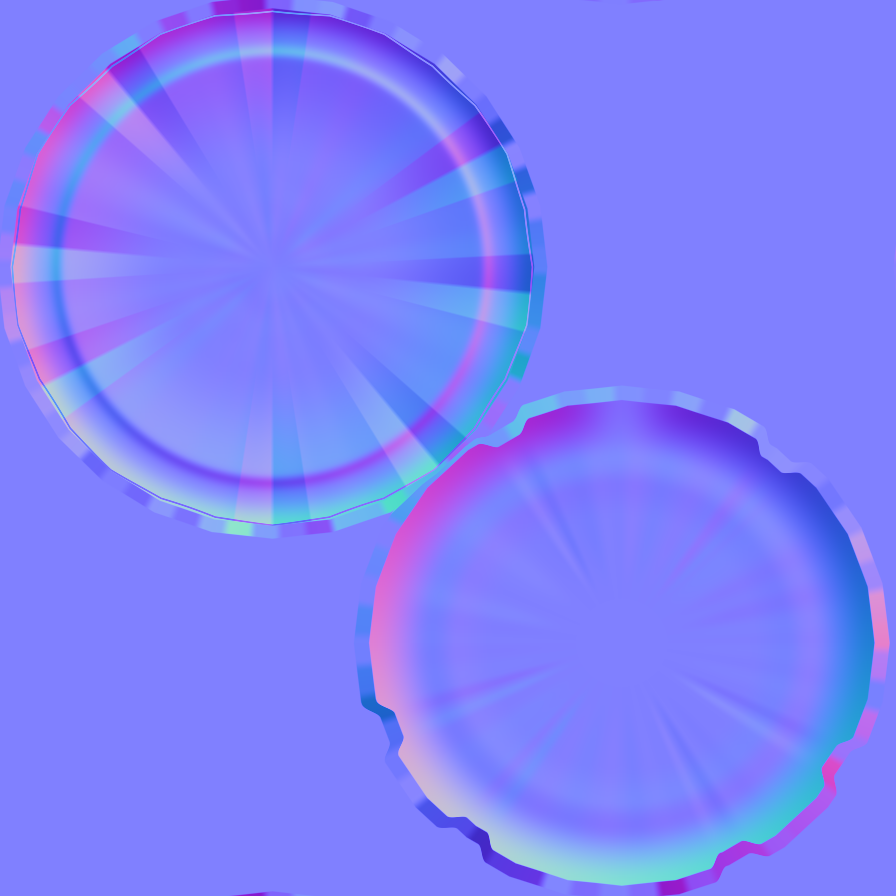
Reproduce this texture map procedurally as a WebGL 2 fragment shader.

```glsl
#version 300 es
precision highp float;
// Tangent-space normal map of two pressed caps on a flat, tiling ground.
// Each cap is a faceted disc: a radial slope profile, valley folds at set
// angles, faint noise rays, and a narrow rim of randomly tilted segments.

uniform vec2 u_resolution;
out vec4 fragColor;

const float TAU = 6.2831853;

float hash(float n) { return fract(sin(n * 91.35) * 4375.85); }

vec2 gradient(vec2 cell) {
    float angle = TAU * hash(dot(cell, vec2(1.0, 57.3)));
    return vec2(cos(angle), sin(angle));
}

float gradientNoise(vec2 p) {
    vec2 i = floor(p), f = fract(p), u = f * f * (3.0 - 2.0 * f);
    vec2 e = vec2(1.0, 0.0);
    return mix(mix(dot(gradient(i), f), dot(gradient(i + e), f - e), u.x),
               mix(dot(gradient(i + e.yx), f - e.yx), dot(gradient(i + 1.0), f - 1.0), u.x), u.y);
}

// Signed distance between two angles, both in turns
float turnDelta(float a, float b) { return fract(a - b + 0.5) - 0.5; }

// Offset to a centre on the repeating tile
vec2 tileOffset(vec2 uv, vec2 centre) { return fract(uv - centre + 0.5) - 0.5; }

// Radius measured against a regular polygon with 28 sides
float facetRadius(float r, float turn) {
    return r * cos((fract(turn * 28.0) - 0.5) * TAU / 28.0) * 1.003;
}

// Random value per rim segment, with short blends between neighbours
float rimSegments(float turn, float count, float seed) {
    float x = fract(turn) * count, i = floor(x);
    return mix(hash(i + seed), hash(mod(i + 1.0, count) + seed),
               smoothstep(0.55, 0.95, fract(x)));
}

// Two flat flanks leaning towards a crease
float valley(float x, float width) {
    return -clamp(x / 0.0015, -1.0, 1.0) * smoothstep(width, width - 0.002, abs(x));
}

// Inward and tangential tilt to a clamped xy normal
vec2 tilt(vec2 dir, float inward, float tangential) {
    vec2 n = -dir * inward + vec2(-dir.y, dir.x) * tangential;
    return n * min(1.0, 0.94 / max(length(n), 0.001));
}

// Cap with a raised ring and eight wide folds: xy normal, distance to rim
vec3 ringedCap(vec2 p, float px) {
    float r = length(p), turn = atan(p.y, p.x) / TAU;
    vec2 dir = p / max(r, 0.0001);
    float d = facetRadius(length(p * vec2(0.994, 1.006)), turn) - 0.2895;

    float inward = 0.72 * smoothstep(0.247, 0.289, r)
                 - 0.40 * exp(-pow((r - 0.241) / 0.008, 2.0))
                 + 0.27 * smoothstep(0.11, 0.232, r) * smoothstep(0.242, 0.230, r);
    float folds[8] = float[8](-0.016, 0.078, 0.25, 0.361, 0.486, 0.576, 0.75, 0.861);
    float sideways = 0.0;
    for (int i = 0; i < 8; i++)
        sideways += valley(turnDelta(turn, folds[i]), 0.025);
    sideways *= 0.30 * smoothstep(0.09, 0.26, r);
    sideways += 0.16 * gradientNoise(dir * 5.0 + 3.0) * smoothstep(0.01, 0.06, r);
    inward += 0.12 * gradientNoise(p * 26.0) * smoothstep(0.14, 0.02, r);

    // Fine groove just inside the rim
    float groove = abs(d + 0.002 + 0.0015 * sin(turn * TAU * 9.0));
    inward -= 0.9 * smoothstep(0.0006 + px, 0.0004, groove);

    float rimTilt = 1.25 * rimSegments(turn, 62.0, 5.0) - 0.42;
    float onRim = smoothstep(-px, px, d);
    return vec3(tilt(dir, mix(inward, rimTilt, onRim), sideways * (1.0 - onRim)), d);
}

// Smoothly dished cap with six notches: xy normal, distance to rim
vec3 notchedCap(vec2 p, float px) {
    vec2 q = p * vec2(0.98, 1.02);
    float r = length(q), turn = atan(p.y, p.x) / TAU;
    vec2 dir = p / max(length(p), 0.0001);
    float d = facetRadius(r, turn) - 0.2755;

    float notches[6] = float[6](0.139, 0.331, 0.556, 0.643, 0.828, 0.920);
    float sideways = 0.0;
    for (int i = 0; i < 6; i++) {
        float x = turnDelta(turn, notches[i]);
        d += 0.014 * smoothstep(0.019, 0.008, abs(x));
        sideways += 0.10 * clamp(-x / 0.006, -1.0, 1.0) * smoothstep(0.018, 0.008, abs(x));
    }
    sideways += 0.13 * gradientNoise(dir * 6.0 + 9.0);
    sideways *= smoothstep(0.05, 0.13, r) * smoothstep(0.265, 0.20, r);

    float flatTop = exp(-pow(turnDelta(turn, 0.25) / 0.026, 2.0));
    float inward = 0.74 * smoothstep(0.203, 0.274, r) * (1.0 - 0.75 * flatTop)
                 - 0.09 * exp(-pow((r - 0.213) / 0.018, 2.0))
                 + 0.07 * smoothstep(0.14, 0.18, r) * smoothstep(0.20, 0.18, r);

    float rimTilt = 0.12 - 0.95 * rimSegments(turn, 54.0, 21.0);
    float onRim = smoothstep(-px, px, d);
    return vec3(tilt(dir, mix(inward, rimTilt, onRim), sideways * (1.0 - onRim)), d);
}

void main() {
    vec2 uv = gl_FragCoord.xy / u_resolution;
    float px = 0.8 / u_resolution.y;
    vec3 ringed = ringedCap(tileOffset(uv, vec2(0.304, 0.702)), px);
    vec3 notched = notchedCap(tileOffset(uv, vec2(0.694, 0.2825)), px);

    // The deeper cap wins where the rims meet
    vec2 slope = mix(notched.xy, ringed.xy, smoothstep(-px, px, notched.z - ringed.z));
    slope *= smoothstep(px, -px, min(ringed.z - 0.0145, notched.z - 0.0165));

    vec3 normal = vec3(slope, sqrt(max(0.0, 1.0 - dot(slope, slope))));
    fragColor = vec4(0.5 + 0.5 * normal, 1.0);
}
```
